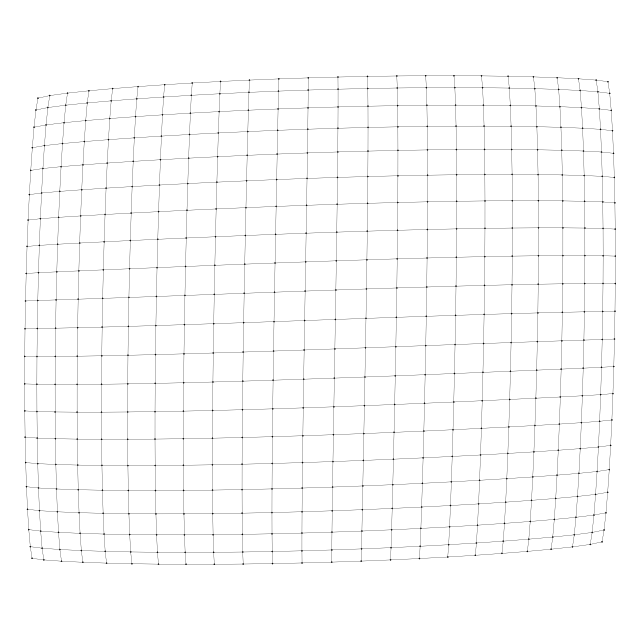
Write a Shadertoy shader that draws this pattern.

```glsl
// A net of hairlines with a dot at every crossing, bulging like a barrel and
// leaning slightly. Grid nodes are placed by a smooth polynomial warp; each
// pixel inverts the warp to find its cell, then measures that cell's sides.

const vec2 CELLS = vec2(23.0, 20.0);         // cells across and down
const float LINE_WIDTH = 0.0004;
const float DOT_RADIUS = 0.0011;
const vec3 PAPER = vec3(1.0);
const vec3 LINE_INK = vec3(0.0);
const vec3 DOT_INK = vec3(0.0);

// Warp strengths, per axis, in canvas heights
const vec2 REACH = vec2(0.552, 0.461);       // scale at the centre
const vec2 SQUEEZE = vec2(0.069, 0.0677);    // gradual narrowing outward
const vec2 PINCH = vec2(0.0221, 0.0143);     // sharp narrowing at the rim
const vec2 BULGE = vec2(0.0195, 0.0273);     // bowing of the outer lines
const vec2 BULGE_FADE = vec2(0.0039, 0.0078);
const vec2 LEAN = vec2(0.0078, 0.0195);      // tilt at the centre
const vec2 LEAN_ALONG = vec2(0.0029, 0.0059);
const vec2 LEAN_ACROSS = vec2(0.0017, 0.0046);
const vec2 LEAN_CORNER = vec2(0.0014, 0.0039);
const int INVERSE_STEPS = 8;

// Maps grid coordinates in -1..1 to centred canvas coordinates
vec2 warp(vec2 q) {
    vec2 s = q * q;
    vec2 barrel = REACH - SQUEEZE * s - PINCH * s * s * s * s
                - s.yx * (BULGE - BULGE_FADE * s);
    vec2 lean = LEAN - LEAN_ALONG * s.yx - LEAN_ACROSS * s
              + LEAN_CORNER * s.x * s.y;
    return q * barrel + q.yx * lean;
}

// Newton steps using only the diagonal slopes, kept inside the net
vec2 unwarp(vec2 p) {
    vec2 q = vec2(0.0);
    for (int i = 0; i < INVERSE_STEPS; i++) {
        vec2 s = q * q;
        vec2 slope = REACH - 3.0 * SQUEEZE * s - 9.0 * PINCH * s * s * s * s
                   - s.yx * (BULGE - 3.0 * BULGE_FADE * s);
        q = clamp(q - (warp(q) - p) / slope, -1.0, 1.0);
    }
    return q;
}

vec2 nodePosition(vec2 index) {
    return warp(2.0 * index / CELLS - 1.0);
}

float segmentDistance(vec2 p, vec2 a, vec2 b) {
    vec2 ab = b - a;
    float t = clamp(dot(p - a, ab) / dot(ab, ab), 0.0, 1.0);
    return length(p - a - ab * t);
}

void mainImage(out vec4 fragColor, in vec2 fragCoord) {
    float pixel = 1.0 / iResolution.y;
    vec2 p = (fragCoord - 0.5 * iResolution.xy) * pixel;

    // Cell under this pixel, or the closest one when outside the net
    vec2 cell = floor((unwarp(p) * 0.5 + 0.5) * CELLS);
    cell = clamp(cell, vec2(0.0), CELLS - 1.0);

    // Walk the four corners, measuring each node and the side after it
    float lineDist = 1e3;
    float dotDist = 1e3;
    vec2 corner = vec2(0.0);
    vec2 node = nodePosition(cell);
    for (int i = 0; i < 4; i++) {
        vec2 nextCorner = vec2(1.0 - corner.y, corner.x);
        vec2 nextNode = nodePosition(cell + nextCorner);
        lineDist = min(lineDist, segmentDistance(p, node, nextNode));
        dotDist = min(dotDist, length(p - node));
        corner = nextCorner;
        node = nextNode;
    }

    // Pixel coverage; hairlines never exceed their true share of a pixel
    float lineCover = clamp(0.5 + (0.5 * LINE_WIDTH - lineDist) / pixel,
                            0.0, min(1.0, LINE_WIDTH / pixel));
    float dotCover = clamp(0.5 + (DOT_RADIUS - dotDist) / pixel, 0.0, 1.0);

    vec3 color = mix(PAPER, LINE_INK, lineCover);
    color = mix(color, DOT_INK, dotCover);
    fragColor = vec4(color, 1.0);
}
```
